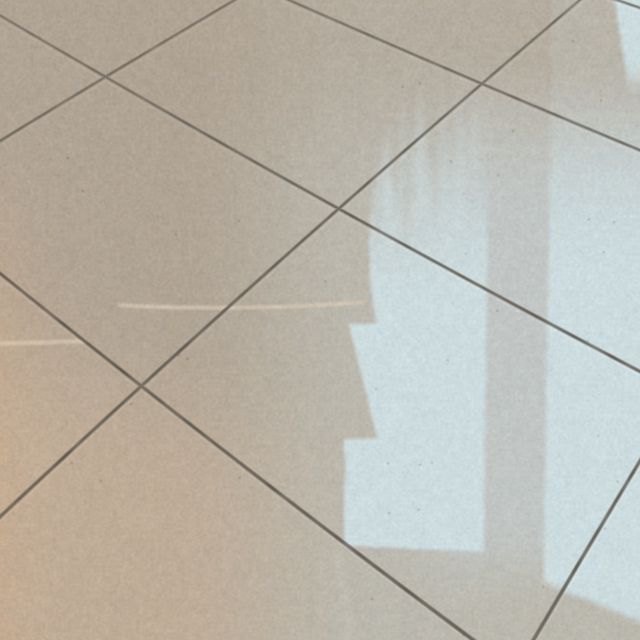
Give the GLSL for this texture, as a WebGL 2 fragment shader.

```glsl
#version 300 es
precision highp float;
// Glossy beige floor tiles in perspective, with thin dark joints.
// Two pencils of lines number the joints; soft masks add the window and
// lamp reflections, and gradient noise adds mottling, grain and specks.
uniform vec2 u_resolution;
out vec4 fragColor;

const vec3 TAUPE = vec3(0.688, 0.641, 0.580);
const vec3 SAND = vec3(0.746, 0.676, 0.596);
const vec3 PALE = vec3(0.733, 0.722, 0.682);
const vec3 SILVER = vec3(0.757, 0.779, 0.775);
const vec3 AMBER = vec3(0.80, 0.67, 0.55);
const vec3 DAYLIGHT = vec3(0.800, 0.860, 0.872);
const vec3 LAMP = vec3(0.85, 0.79, 0.71);
const vec3 GROUT = vec3(0.37, 0.345, 0.31);

vec2 hash2(vec2 p) {
  vec3 q = fract(vec3(p.xyx) * vec3(0.1031, 0.1030, 0.0973));
  q += dot(q, q.yzx + 33.33);
  return fract((q.xx + q.yz) * q.zy);
}

float gradientCorner(vec2 cell, vec2 offset, vec2 f) {
  return dot(hash2(cell + offset) * 2.0 - 1.0, f - offset);
}

float gradientNoise(vec2 p) {
  vec2 i = floor(p), f = fract(p);
  vec2 w = f * f * f * (f * (f * 6.0 - 15.0) + 10.0);
  vec2 e = vec2(0.0, 1.0);
  return mix(
    mix(gradientCorner(i, e.xx, f), gradientCorner(i, e.yx, f), w.x),
    mix(gradientCorner(i, e.xy, f), gradientCorner(i, e.yy, f), w.x), w.y);
}

// Soft step from 0 to 1 around zero
float rise(float d, float blur) {
  return smoothstep(-blur, blur, d);
}

// Joint numbers: whole values lie on the joints of each direction
vec2 tileCoords(vec2 p) {
  vec2 q = p - 0.5;
  q.y *= 1.0 + 0.055 * q.x;  // slight lens bend
  vec3 h = vec3(q, 1.0);
  float across = dot(h, vec3(-1.2496, -3.0325, 1.4514)) / dot(h, vec3(0.0456, -0.6578, 1.0));
  float down = dot(h, vec3(1.2801, -2.0925, 1.2094)) / dot(h, vec3(0.0158, -0.6786, 1.0));
  return vec2(across, down);
}

// Signed canvas distance to the nearest joint
float jointDistance(float t) {
  float slope = length(vec2(dFdx(t), dFdy(t)) * u_resolution);
  return (fract(t + 0.5) - 0.5) / max(slope, 0.001);
}

float stroke(float d, float halfWidth, float blur) {
  return 1.0 - rise(abs(d) - halfWidth, blur);
}

// Stepped left side of the window reflection
float windowSide(vec2 p, float soft) {
  float slant = mix(0.590, 0.544, (p.y - 0.314) / 0.181);
  float curve = 0.577 + 0.8 * (p.y - 0.61) * (p.y - 0.61);
  float side = mix(rise(p.x - 0.538, soft), rise(p.x - slant, soft), rise(p.y - 0.314, 0.005));
  return mix(side, rise(p.x - curve, soft), rise(p.y - 0.495, 0.005));
}

float windowMask(vec2 p) {
  float soft = 0.005 + 0.012 * smoothstep(0.6, 0.9, p.y);
  // Faint upright bars break up the fading top
  float bars = 0.18 * gradientNoise(vec2(p.x * 45.0, p.y * 5.0)) * smoothstep(0.58, 0.7, p.y);
  float left = windowSide(p, soft)
    * rise(0.754 + 0.012 * p.y - p.x, 0.006)
    * rise(p.y - 0.147 + 0.04 * (p.x - 0.538), 0.005)
    * (1.0 - smoothstep(0.50, 0.87, p.y + bars));
  float right = rise(p.x - 0.848 - 0.015 * p.y, 0.006)
    * rise(p.y - 0.091 + 0.41 * (p.x - 0.849), 0.010)
    * (1.0 - 0.85 * smoothstep(0.56, 0.88, p.y));
  float corner = rise(p.x - 0.972 - 0.15 * (0.92 - p.y), 0.007) * rise(p.y - 0.87, 0.04);
  return max(max(left, right), corner);
}

float lampStreak(vec2 p, vec2 start, float span, float sag) {
  float t = (p.x - start.x) / span;
  float d = p.y - start.y - 0.005 * t + sag * t * (1.0 - t);
  return stroke(d, 0.0032, 0.003) * rise(t, 0.015) * rise(1.0 - t, 0.015);
}

vec3 floorColour(vec2 p) {
  vec3 c = mix(SAND, TAUPE, smoothstep(0.28, 0.60, p.y + 0.25 * p.x));
  c = mix(c, PALE, smoothstep(0.26, 0.60, p.x) * (1.0 - 0.55 * smoothstep(0.68, 0.95, p.y)));
  float sheen = smoothstep(0.60, 0.74, p.x) * smoothstep(0.03, 0.20, p.y);
  c = mix(c, SILVER, 0.9 * sheen * (1.0 - smoothstep(0.66, 0.92, p.y)));
  float warmth = exp(-p.x * 14.0) * (1.0 - smoothstep(0.45, 0.85, p.y));
  return mix(c, AMBER, 0.45 * warmth);
}

// Sparse dark flecks scattered one per chosen cell
float specks(vec2 p, float cells) {
  vec2 g = p * cells, id = floor(g);
  float present = step(0.975, hash2(id + 7.0).x);
  return present * (1.0 - smoothstep(0.04, 0.15, length(fract(g) - 0.25 - 0.5 * hash2(id))));
}

void main() {
  vec2 p = gl_FragCoord.xy / u_resolution;
  vec2 tile = tileCoords(p);
  vec2 d = vec2(jointDistance(tile.x), jointDistance(tile.y));

  // Glazed surface with reflections
  vec3 colour = floorColour(p) + 0.006 * (hash2(floor(tile) + 20.0).x - 0.5);
  vec2 ripple = 0.003 * vec2(gradientNoise(p * 38.0), gradientNoise(p * 33.0 + 50.0));
  colour = mix(colour, DAYLIGHT, windowMask(p + ripple));
  float streaks = lampStreak(p, vec2(0.185, 0.523), 0.387, 0.024)
    + lampStreak(p, vec2(-0.05, 0.462), 0.184, 0.0);
  float flicker = 0.68 + 0.3 * gradientNoise(p * 40.0);
  colour = mix(colour, LAMP, flicker * streaks);
  float glint = stroke(p.x - 0.528 - 0.14 * (0.147 - p.y), 0.006, 0.008) * rise(0.14 - p.y, 0.01);
  colour += 0.02 * glint;

  // Mottling, grain with a slight tint, and flecks
  colour += 0.012 * gradientNoise(p * 24.0) + 0.026 * gradientNoise(p * 75.0);
  colour += 0.036 * gradientNoise(p * 170.0) + 0.02 * gradientNoise(p * 250.0);
  colour += vec3(0.012, 0.0, -0.012) * gradientNoise(p * 60.0 + 90.0);
  colour -= 0.08 * specks(p, 42.0);

  // Joints widen and darken toward the viewer, with a pale lower edge
  float halfWidth = mix(0.0029, 0.0019, p.y);
  vec2 pale = vec2(stroke(d.x - 0.0058, 0.001, 0.002), stroke(d.y - 0.0058, 0.001, 0.002));
  colour += 0.028 * max(pale.x, pale.y);
  float joint = max(stroke(d.x, halfWidth, 0.0021), stroke(d.y, halfWidth, 0.0021));
  float distant = smoothstep(0.55, 1.0, p.y) * (1.0 - 0.5 * p.x);
  float wear = 0.85 - 0.22 * distant + 0.3 * gradientNoise(p * 34.0);
  colour = mix(colour, GROUT, joint * wear);
  fragColor = vec4(clamp(colour, 0.0, 1.0), 1.0);
}
```
